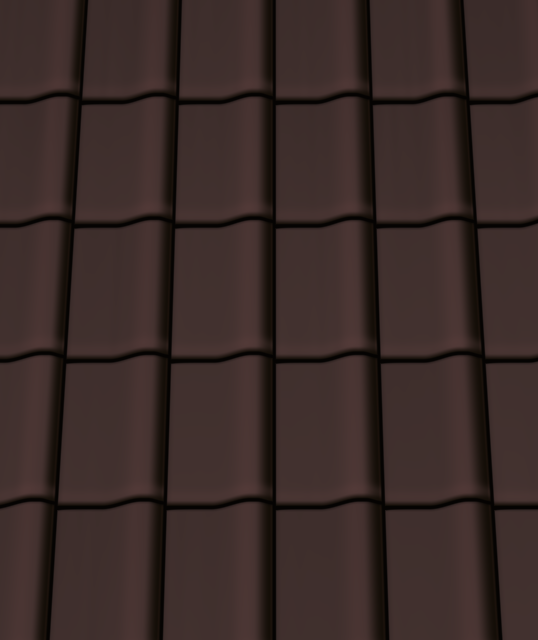
This texture is drawn by a WebGL 2 fragment shader. Its source:

```glsl
#version 300 es
precision highp float;

uniform vec2 u_resolution;
out vec4 outColor;

#define COLUMN_WIDTH 0.1744   // tile width along the top edge
#define COLUMN_SPREAD 0.036   // extra tile width at the bottom edge
#define CENTER_SEAM 0.510     // the one vertical seam
#define FIRST_EDGE 0.160      // depth of the first row edge
#define ROW_STEP 0.184        // row height at that edge
#define ROW_GROWTH 0.009      // growth of the rows downwards
#define ROLL_LIFT 0.0120      // height of the wave in the row edge
#define SEAM_HALF 0.015       // half width of a seam, in tile widths
#define EDGE_HALF 0.0027      // half width of the row line
#define TILE_VARIATION 0.05
#define STREAK_AMOUNT 0.05

const vec3 CLAY = vec3(0.246, 0.183, 0.174);
const vec3 GLOSS = vec3(0.042, 0.022, 0.023);
const vec3 ROLL_SHADE = vec3(0.075, 0.052, 0.027);
const vec3 GAP = vec3(0.018, 0.012, 0.008);

float hash(vec2 p) {
  vec3 q = fract(vec3(p.xyx) * 0.1031);
  q += dot(q, q.yzx + 33.33);
  return fract((q.x + q.y) * q.z);
}

float noise(vec2 p) {
  vec2 i = floor(p), f = fract(p);
  f = f * f * (3.0 - 2.0 * f);
  return mix(mix(hash(i), hash(i + vec2(1, 0)), f.x),
             mix(hash(i + vec2(0, 1)), hash(i + vec2(1, 1)), f.x), f.y);
}

float bump(float x, float center, float width) {
  float d = (x - center) / width;
  return exp(-d * d);
}

// Inverse of the quadratic row spacing: depth to row number
float rowAt(float depth) {
  float a = ROW_STEP, b = ROW_GROWTH;
  return (sqrt(a * a + 4.0 * b * (depth - FIRST_EDGE)) - a) / (2.0 * b);
}

// Wave of the lower tile edge: flat pan, then raised roll
float edgeLift(float u) {
  return ROLL_LIFT * (smoothstep(0.42, 0.78, u) - 0.42 * smoothstep(0.84, 1.0, u));
}

void main() {
  vec2 p = gl_FragCoord.xy / u_resolution;
  float depth = 1.0 - p.y;
  float pixel = 1.0 / u_resolution.y;

  // Tile cell in perspective
  float width = COLUMN_WIDTH + COLUMN_SPREAD * depth;
  float column = (p.x - CENTER_SEAM) / width;
  float u = fract(column);
  float row = rowAt(depth + edgeLift(u));
  vec2 tile = vec2(floor(column), floor(row));
  float t = fract(row);
  float rowHeight = ROW_STEP + 2.0 * ROW_GROWTH * row;
  float below = t * rowHeight;
  float above = (1.0 - t) * rowHeight;

  // Glazed clay with tile tone and faint lengthwise streaks
  float tone = 1.0 + TILE_VARIATION * (hash(tile + 41.0) - 0.5);
  float streak = noise(vec2(u * 13.0 + 37.0 * tile.x, t * 0.8 + 19.0 * tile.y)) - 0.5;
  tone += STREAK_AMOUNT * streak * hash(tile + 87.0);
  tone *= mix(0.96, 1.02, smoothstep(0.0, 0.4, depth)) * mix(0.98, 1.03, t);
  vec3 color = CLAY * tone;

  // Gloss on the roll and along the lower lip
  float lip = bump(above, 0.017, 0.010);
  color += GLOSS * (0.85 * bump(u, 0.74, 0.11) + 0.55 * lip);
  color *= mix(0.88, 1.0, smoothstep(0.0, 0.07, u));

  // Far side of the roll turns away from the light
  float turn = smoothstep(0.80 - 0.012 * tile.x, 0.965, u);
  color = mix(color, ROLL_SHADE, turn * (1.0 - 0.35 * lip));
  color += GLOSS * 0.7 * bump(u, 0.972, 0.009);

  // Rounded front edge and contact shadow on the next row
  color = mix(ROLL_SHADE, color, smoothstep(0.001, 0.012, above));
  color *= mix(0.65, 1.0, smoothstep(0.001, 0.008, below));

  // Dark gaps: row line, thickened at each joint, and seams
  float joint = exp(-u / 0.07);
  float lineHalf = EDGE_HALF * (1.0 + 0.8 * joint * step(below, above));
  float rowGap = 1.0 - smoothstep(lineHalf - pixel, lineHalf + pixel, min(below, above));
  float seamDistance = min(u, 1.0 - u) * width;
  float seamHalf = SEAM_HALF * width;
  float seamPixel = 1.0 / u_resolution.x;
  float seamGap = 1.0 - smoothstep(seamHalf - seamPixel, seamHalf + seamPixel, seamDistance);
  color = mix(color, GAP, max(rowGap, seamGap));

  outColor = vec4(color, 1.0);
}
```
